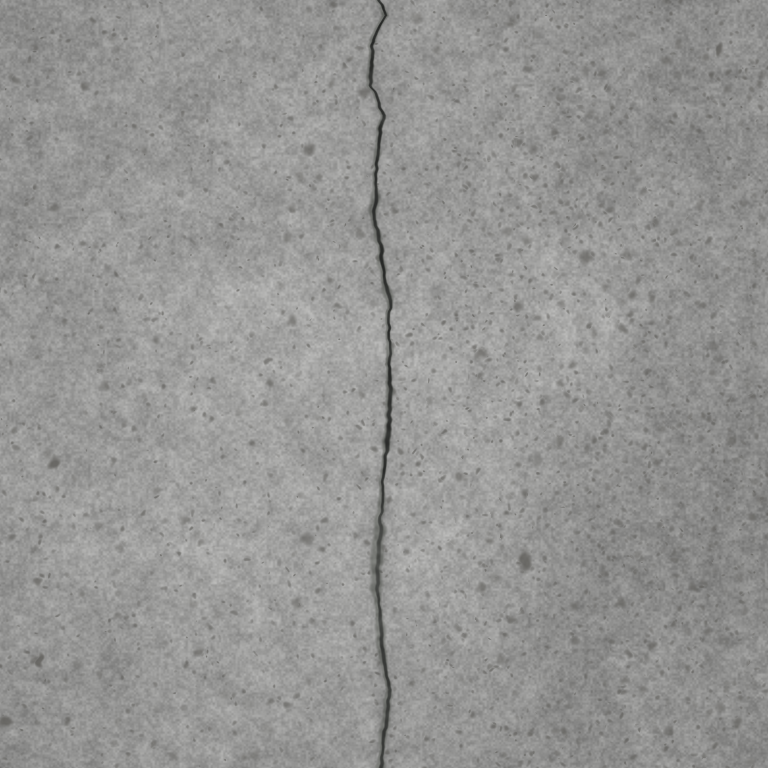
Write a WebGL 1 fragment shader that draws this texture.

```glsl
precision highp float;
// Weathered concrete slab split by one thin, wandering vertical crack.
// Broad tone comes from soft pools and layered noise, pits from jittered
// cell grids, and the crack from a chain of bends with varying width.
uniform vec2 u_resolution;

float hash(vec2 p) {
  vec3 q = fract(vec3(p.xyx) * 0.1031);
  q += dot(q, q.yzx + 33.33);
  return fract((q.x + q.y) * q.z);
}

float noise(vec2 p) {
  vec2 i = floor(p), f = fract(p);
  f = f * f * (3.0 - 2.0 * f);
  return mix(mix(hash(i), hash(i + vec2(1.0, 0.0)), f.x),
             mix(hash(i + vec2(0.0, 1.0)), hash(i + 1.0), f.x), f.y);
}

float fbm(vec2 p) {
  float sum = 0.0, amp = 0.5;
  for (int i = 0; i < 4; i++) {
    sum += amp * noise(p);
    p = mat2(0.8, 0.6, -0.6, 0.8) * p * 2.03 + 17.3;
    amp *= 0.5;
  }
  return sum;
}

// Soft elliptical pool of influence, 1 at its centre.
float pool(vec2 p, vec2 centre, vec2 size) {
  vec2 d = (p - centre) / size;
  return exp(-dot(d, d));
}

// Moves the path towards x while y falls from top to bottom.
float bend(float path, float y, float top, float bottom, float x) {
  return mix(path, x, clamp((top - y) / (top - bottom), 0.0, 1.0));
}

float crackPath(float y) {
  float x = bend(0.495, y, 1.0, 0.980, 0.502);
  x = bend(x, y, 0.980, 0.948, 0.485);
  x = bend(x, y, 0.948, 0.889, 0.483);
  x = bend(x, y, 0.889, 0.850, 0.498);
  x = bend(x, y, 0.850, 0.805, 0.492);
  x = bend(x, y, 0.805, 0.714, 0.488);
  x = bend(x, y, 0.714, 0.609, 0.507);
  x = bend(x, y, 0.609, 0.466, 0.508);
  x = bend(x, y, 0.466, 0.349, 0.497);
  x = bend(x, y, 0.349, 0.238, 0.490);
  x = bend(x, y, 0.238, 0.167, 0.497);
  x = bend(x, y, 0.167, 0.102, 0.507);
  x = bend(x, y, 0.102, 0.0, 0.496);
  return x + 0.003 * (noise(vec2(y * 65.0, 3.0)) - 0.5)
           + 0.002 * (noise(vec2(y * 150.0, 8.0)) - 0.5);
}

// One soft pit per chosen cell; density is the chance that a cell holds one.
float pits(vec2 p, float scale, float density, float seed) {
  vec2 g = mat2(0.8, 0.6, -0.6, 0.8) * p * scale + seed * 19.7;
  vec2 cell = floor(g);
  vec2 jitter = vec2(hash(cell + seed), hash(cell + seed + 41.0));
  vec2 d = fract(g) - mix(vec2(0.3), vec2(0.7), jitter);
  float radius = mix(0.12, 0.24, hash(cell + 73.0));
  float strength = mix(0.2, 1.0, hash(cell + 97.0));
  float present = step(hash(cell + seed * 7.0 + 5.0), density);
  return present * strength * (1.0 - smoothstep(radius * 0.2, radius * 1.25, length(d)));
}

float largePit(vec2 p, vec2 centre, vec2 size) {
  return 1.0 - smoothstep(0.4, 1.3, length((p - centre) / size));
}

void main() {
  vec2 p = gl_FragCoord.xy / u_resolution;
  vec2 rough = p + 0.006 * (vec2(noise(p * 110.0), noise(p * 110.0 + 50.0)) - 0.5);

  // Broad light and stains
  float tone = 0.614 + 0.030 * pool(p, vec2(0.32, 0.47), vec2(0.32, 0.42));
  tone += 0.045 * pool(p, vec2(0.78, 0.60), vec2(0.10, 0.08));
  tone += 0.020 * pool(p, vec2(0.60, 0.30), vec2(0.07, 0.25));
  tone -= 0.040 * pool(p, vec2(0.76, 0.79), vec2(0.10, 0.09));
  tone -= 0.045 * pool(p, vec2(0.92, 0.40), vec2(0.14, 0.20));
  tone -= 0.040 * pool(p, vec2(0.74, 0.24), vec2(0.14, 0.16));
  tone -= 0.035 * pool(p, vec2(0.41, 0.41), vec2(0.03, 0.04));
  tone -= 0.15 * dot(p - 0.5, p - 0.5);
  tone += 0.07 * (fbm(p * 7.0) - 0.47) + 0.12 * (fbm(p * 42.0) - 0.47);

  // Fine grain
  tone += 0.075 * (noise(p * 190.0) - 0.5) + 0.08 * (noise(p * 370.0 + 9.0) - 0.5);

  // Scattered pits, crowded on the right
  float crowd = pool(p, vec2(0.74, 0.74), vec2(0.13, 0.16))
              + pool(p, vec2(0.63, 0.51), vec2(0.10, 0.10))
              + 0.7 * pool(p, vec2(0.83, 0.32), vec2(0.24, 0.26));
  float density = 0.13 + 0.20 * crowd + 0.05 * smoothstep(0.5, 0.7, p.x);
  float pitted = 0.0;
  for (int i = 0; i < 6; i++) {
    float layer = float(i);
    pitted = max(pitted, pits(rough, 27.0 + 9.0 * layer, density, layer + 1.0));
  }
  float deep = largePit(rough, vec2(0.937, 0.936), vec2(0.005, 0.009));
  deep = max(deep, largePit(rough, vec2(0.683, 0.271), vec2(0.007, 0.016)));
  deep = max(deep, largePit(rough, vec2(0.071, 0.398), vec2(0.008)));
  deep = max(deep, largePit(rough, vec2(0.052, 0.140), vec2(0.005, 0.009)));
  deep = max(deep, largePit(rough, vec2(0.008, 0.060), vec2(0.011, 0.008)));
  vec3 colour = tone * vec3(1.0, 1.0, 0.992);
  colour = mix(colour, vec3(0.37, 0.365, 0.35), max(0.65 * pitted, 0.8 * deep));

  // Crack: bruised rim, grey crumbled edge, dark core of uneven depth
  float offset = p.x - crackPath(p.y);
  float crumble = pool(p, vec2(0.49, 0.28), vec2(0.2, 0.06));
  float width = 0.0012 + 0.0018 * noise(vec2(p.y * 42.0, 1.0)) + 0.0012 * pool(p, vec2(0.5, 0.46), vec2(0.2, 0.07));
  float edge = width + 0.001 + 0.004 * crumble + 0.004 * pow(noise(vec2(p.y * 55.0, 6.0)), 3.0);
  float rim = exp(-abs(offset) / 0.007) * noise(p * 75.0 + 4.0);
  float shoulder = 1.0 - smoothstep(edge * 0.5, edge + 0.002, abs(offset + 0.001));
  float core = 1.0 - smoothstep(width * 0.3, width + 0.0012, abs(offset - 0.001 * crumble));
  float depth = 0.95 - 0.45 * crumble - 0.2 * (1.0 - smoothstep(0.12, 0.3, p.y));
  depth *= 0.75 + 0.25 * noise(vec2(p.y * 90.0, 12.0));
  colour *= 1.0 - 0.22 * rim;
  colour = mix(colour, vec3(0.39, 0.40, 0.38) + 0.16 * (noise(p * 160.0) - 0.5), 0.7 * shoulder);
  colour = mix(colour, vec3(0.13, 0.135, 0.13), core * depth);
  gl_FragColor = vec4(clamp(colour, 0.0, 1.0), 1.0);
}
```
